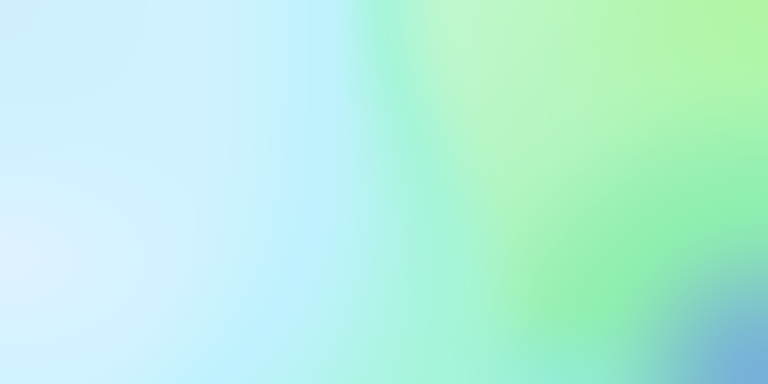
Give the GLSL for this background, as a Shadertoy shader.

```glsl
#define LAVENDER vec3(0.875, 0.950, 1.000)
#define SKY      vec3(0.815, 0.950, 1.000)
#define CYAN     vec3(0.750, 0.950, 0.995)
#define AQUA     vec3(0.645, 0.960, 0.850)
#define MINT     vec3(0.755, 0.970, 0.820)
#define LEAF     vec3(0.640, 0.950, 0.710)
#define LIME     vec3(0.690, 0.965, 0.640)
#define VIVID    vec3(0.560, 0.935, 0.685)
#define TEAL     vec3(0.570, 0.925, 0.840)
#define BLUE     vec3(0.465, 0.690, 0.850)
#define ASPECT   vec2(2.0, 1.0)

// Soft round glow: 1 at the centre, fading with the given radii
float glow(vec2 uv, vec2 centre, vec2 radii) {
    vec2 d = (uv - centre) / radii;
    return exp(-dot(d, d));
}

// Pale sky with a lavender glow, cooling towards the cyan seam
vec3 skySide(vec2 uv, float cyanX) {
    vec3 col = mix(SKY, LAVENDER, glow(uv, vec2(0.0, 0.33), vec2(0.16, 0.20)));
    col = mix(col, vec3(0.81, 0.935, 1.0), 0.8 * glow(uv, vec2(0.0, 1.0), vec2(0.18, 0.35)));
    return mix(col, CYAN, smoothstep(cyanX - 0.17, cyanX, uv.x));
}

// Greens deepening diagonally, ending in a blue lower right corner
vec3 greenSide(vec2 uv) {
    float depth = smoothstep(0.0, 0.9, (uv.x - 0.55) * 0.8 + (1.0 - uv.y) * 0.75);
    vec3 col = mix(MINT, LEAF, depth);
    col = mix(col, LIME, 0.95 * glow(uv, vec2(1.0, 1.0), vec2(0.28, 0.40)));

    float r = length((uv - vec2(1.0, 0.0)) * ASPECT);
    col = mix(col, VIVID, smoothstep(0.85, 0.42, r));
    float lower = smoothstep(0.24, -0.04, uv.y) * smoothstep(1.0, 0.7, uv.x);
    col = mix(col, TEAL, lower);
    return mix(col, BLUE, smoothstep(0.50, 0.02, r));
}

void mainImage(out vec4 fragColor, in vec2 fragCoord) {
    vec2 uv = fragCoord / iResolution.xy;

    // Seam lines lean right downwards; the cyan one fans left at the base
    float base = pow(1.0 - uv.y, 4.0);
    float cyanX = 0.43 - 0.15 * base;
    float aquaX = 0.50 + 0.09 * smoothstep(1.0, 0.25, uv.y);

    vec3 col = skySide(uv, cyanX);
    col = mix(col, AQUA, smoothstep(cyanX - 0.01, aquaX + 0.01, uv.x));
    float greenWidth = 0.10 + 0.07 * base;
    col = mix(col, greenSide(uv), smoothstep(aquaX - 0.02, aquaX + greenWidth, uv.x));

    fragColor = vec4(col, 1.0);
}
```
